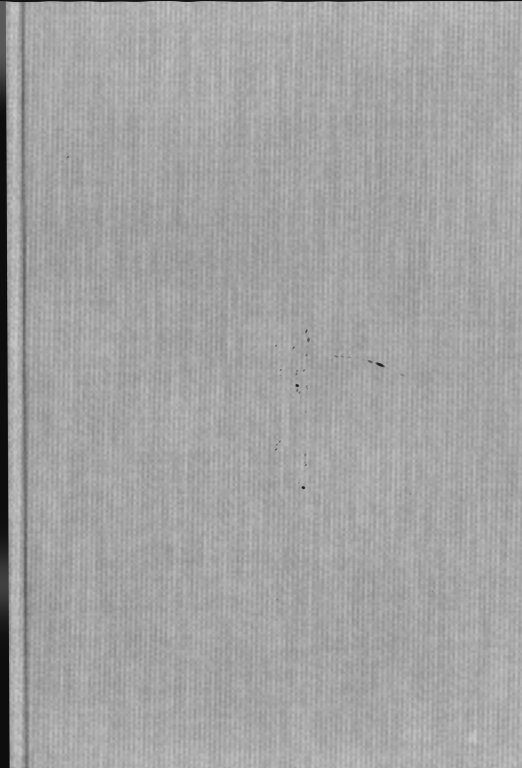
Give the GLSL for this texture, as a Shadertoy shader.

```glsl
#define CLOTH 0.642
#define RIBS 152.0
#define RIB_DEPTH 0.024
#define GRAIN 0.075
#define STREAK 0.055
#define TILT 0.016
#define SPINE_EDGE 0.0075
#define SPINE_WIDTH 0.0205
#define SPECKS 34

float hash(vec2 p) {
    return fract(sin(dot(p, vec2(127.1, 311.7))) * 43758.5453);
}

float noise(vec2 p) {
    vec2 i = floor(p), f = fract(p);
    f = f * f * (3.0 - 2.0 * f);
    return mix(mix(hash(i), hash(i + vec2(1, 0)), f.x),
               mix(hash(i + vec2(0, 1)), hash(i + vec2(1, 1)), f.x), f.y);
}

// Ribbed book cloth: vertical cords, crossing threads and long faint streaks
float cloth(vec2 p) {
    float lean = p.x - TILT * p.y + 0.0012 * noise(p * vec2(5.0, 9.0));
    float cord = lean * RIBS;
    float wave = cos(6.28318 * cord);
    float strength = 0.6 + 0.8 * noise(vec2(cord * 0.4, p.y * 45.0));
    float shade = RIB_DEPTH * strength * wave;
    shade += GRAIN * (noise(vec2(cord * 2.0, p.y * 290.0)) - 0.5);
    shade += STREAK * (noise(vec2(cord, p.y * 18.0)) - 0.5);
    shade += 0.020 * (noise(vec2(p.x * 9.0, p.y * 130.0)) - 0.5);
    shade += 0.035 * (noise(p * vec2(4.0, 9.0) + 7.0) - 0.5);
    return shade;
}

// Coverage of a soft, slightly elongated speck
float speck(vec2 d, float radius, float angle, float stretch, float px) {
    float c = cos(angle), s = sin(angle);
    d = vec2(c * d.x + s * d.y, c * d.y - s * d.x);
    d.x /= stretch;
    return 1.0 - smoothstep(radius - 0.6 * px, radius + 0.8 * px, length(d));
}

// Ink specks: two loose clusters, a slanting trail and a few strays
float stains(vec2 p, float px) {
    float ink = 0.0;
    for (int i = 0; i < SPECKS; i++) {
        float n = float(i);
        vec2 r = vec2(hash(vec2(n, 1.7)), hash(vec2(n, 5.3)));
        vec2 q = vec2(hash(vec2(n, 9.1)), hash(vec2(n, 13.9)));
        vec2 spread = (r + q - 1.0) * vec2(0.045, 0.065);
        vec2 centre = vec2(0.385, 0.51) + spread;
        float angle = 0.5 + q.x;
        float stretch = 1.0 + q.y;
        if (i % 3 == 1) centre = vec2(0.392, 0.395) + spread;
        if (i % 4 == 2) {
            centre = vec2(0.435 + 0.09 * r.x, 0.536 - 0.025 * r.x * r.x);
            angle = -0.4;
            stretch = 2.0;
        }
        if (i % 8 == 7) centre = vec2(0.04 + 0.62 * r.x, 0.04 + 0.90 * r.y);
        float radius = mix(0.0006, 0.0015, q.x * q.x);
        float weight = mix(0.15, 0.65, q.y);
        ink = max(ink, weight * speck(p - centre, radius, angle, stretch, px));
    }
    // Three heavier blots
    for (int i = 0; i < 3; i++) {
        float n = float(i);
        vec2 centre = vec2(0.387 + 0.008 * n, 0.498 - 0.133 * n);
        if (i == 2) centre = vec2(0.495, 0.525);
        float stretch = i == 2 ? 3.2 : 1.2;
        ink = max(ink, 0.92 * speck(p - centre, 0.0017, -0.4, stretch, px));
    }
    return ink;
}

void mainImage(out vec4 fragColor, in vec2 fragCoord) {
    float px = 1.0 / iResolution.y;
    vec2 p = fragCoord * px;
    float down = 1.0 - p.y;

    // Cover with a gentle light falloff
    float weave = cloth(p);
    float tone = CLOTH + 0.02 * (p.x - 0.34) + 0.025 * pow(abs(p.y - 0.5) * 2.0, 3.0);
    tone += weave;
    tone += 0.07 * exp(-dot(p - vec2(0.616, 0.04), p - vec2(0.616, 0.04)) * 14000.0);
    tone = mix(tone, 0.08, stains(p, px));

    // Rounded spine and the groove beside it
    float edge = SPINE_EDGE + 0.005 * down;
    float across = (p.x - edge) / SPINE_WIDTH;
    float spine = 0.58 + 0.14 * sin(3.14159 * clamp(across, 0.0, 1.0));
    spine += 0.7 * weave + 0.08 * (noise(p * vec2(330.0, 260.0)) - 0.5);
    tone = mix(spine, tone, smoothstep(0.85, 1.1, across));
    float groove = (across - 1.08) / 0.13;
    tone -= 0.17 * exp(-groove * groove);
    tone -= 0.035 * exp(-max(across - 1.1, 0.0) * 2.5) * step(1.0, across);

    // Dark gap left of the spine, lighter in places
    float gap = 0.05 + 0.30 * (1.0 - smoothstep(0.06, 0.16, down));
    gap += 0.20 * exp(-pow((down - 0.76) / 0.045, 2.0));
    tone = mix(gap, tone, smoothstep(-0.7 * px, 0.7 * px, p.x - edge));

    // Ragged dark line along the top
    float rim = 0.0012 + 0.0018 * noise(vec2(p.x * 45.0, 3.0)) * (1.0 - p.x);
    tone = mix(0.07, tone, smoothstep(rim - 0.5 * px, rim + 0.7 * px, down));

    fragColor = vec4(vec3(clamp(tone, 0.0, 1.0)), 1.0);
}
```
